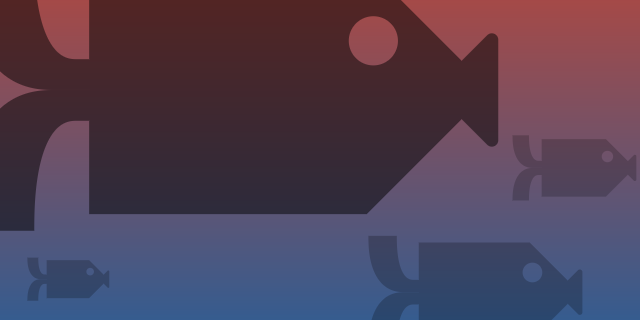
Give the GLSL for this background, as a Shadertoy shader.

```glsl
// Four translucent fish silhouettes over a vertical red-to-blue gradient.

const vec3 SKY_TOP = vec3(0.645, 0.288, 0.28);
const vec3 SKY_BOTTOM = vec3(0.21, 0.36, 0.56);

// Each fish: body left edge and mid height (canvas heights), half height, opacity.
const int FISH_COUNT = 4;
const vec4 FISH[FISH_COUNT] = vec4[](
    vec4(0.2786, 0.7188, 0.3880, 0.50),
    vec4(1.6927, 0.4753, 0.0898, 0.20),
    vec4(1.3086, 0.0870, 0.1552, 0.23),
    vec4(0.1458, 0.1276, 0.0594, 0.22));

// Fish proportions, in body half heights, measured from the body left edge.
const float NOSE = 3.235;
const float MOUTH_APEX = 2.765;
const float MOUTH_END = 3.295;
const float MOUTH_ROUND = 0.052;
const vec2 EYE = vec2(2.289, 0.396);
const float EYE_RADIUS = 0.198;
const float TAIL_REACH = 1.134;
const float TAIL_POWER = 2.4;
const float TAIL_OUTER_X = -0.282;
const vec2 TAIL_OUTER = vec2(0.732, 1.134);
const float TAIL_INNER_X = -0.10;
const vec2 TAIL_INNER = vec2(0.342, 0.886);

// Approximate distance to a superellipse quadrant, extended straight past its axes.
float curveDistance(vec2 p, vec2 radii) {
    vec2 q = max(p, 0.0) / radii;
    vec2 powers = pow(q, vec2(TAIL_POWER));
    float level = max(pow(powers.x + powers.y, 1.0 / TAIL_POWER), 1e-4);
    vec2 slope = pow(q / level, vec2(TAIL_POWER - 1.0)) / radii;
    return (level - 1.0) / max(length(slope), 1e-3);
}

// Pair of mirrored bands that curve away from the body.
float tailDistance(vec2 p) {
    float rise = TAIL_REACH - p.y;
    float outer = curveDistance(vec2(TAIL_OUTER_X - p.x, rise), TAIL_OUTER);
    float inner = curveDistance(vec2(TAIL_INNER_X - p.x, rise), TAIL_INNER);
    return max(max(outer, -inner), max(-rise, p.x - 0.05));
}

// Flared wedge with rounded lips.
float mouthDistance(vec2 p) {
    float side = (p.y - p.x + MOUTH_APEX) * sqrt(0.5);
    float span = MOUTH_END - MOUTH_APEX;
    vec2 lip = p - vec2(MOUTH_END - MOUTH_ROUND,
                        span - MOUTH_ROUND * (1.0 + sqrt(2.0)));
    bool atLip = lip.y > 0.0 && lip.x + lip.y > 0.0;
    return atLip ? length(lip) - MOUTH_ROUND : max(side, p.x - MOUTH_END);
}

float fishDistance(vec2 p) {
    vec2 folded = vec2(p.x, abs(p.y));
    float chamfer = (folded.x + folded.y - NOSE) * sqrt(0.5);
    float body = max(max(-folded.x, folded.y - 1.0), chamfer);
    float outline = min(body, min(tailDistance(folded), mouthDistance(folded)));
    return max(outline, EYE_RADIUS - length(p - EYE));
}

void mainImage(out vec4 fragColor, in vec2 fragCoord) {
    vec2 p = fragCoord / iResolution.y;
    vec3 color = mix(SKY_BOTTOM, SKY_TOP, p.y);

    // Darken the gradient under each silhouette.
    for (int i = 0; i < FISH_COUNT; i++) {
        float size = FISH[i].z;
        float d = fishDistance((p - FISH[i].xy) / size) * size;
        float coverage = clamp(0.5 - d * iResolution.y, 0.0, 1.0);
        color *= 1.0 - FISH[i].w * coverage;
    }
    fragColor = vec4(color, 1.0);
}
```
